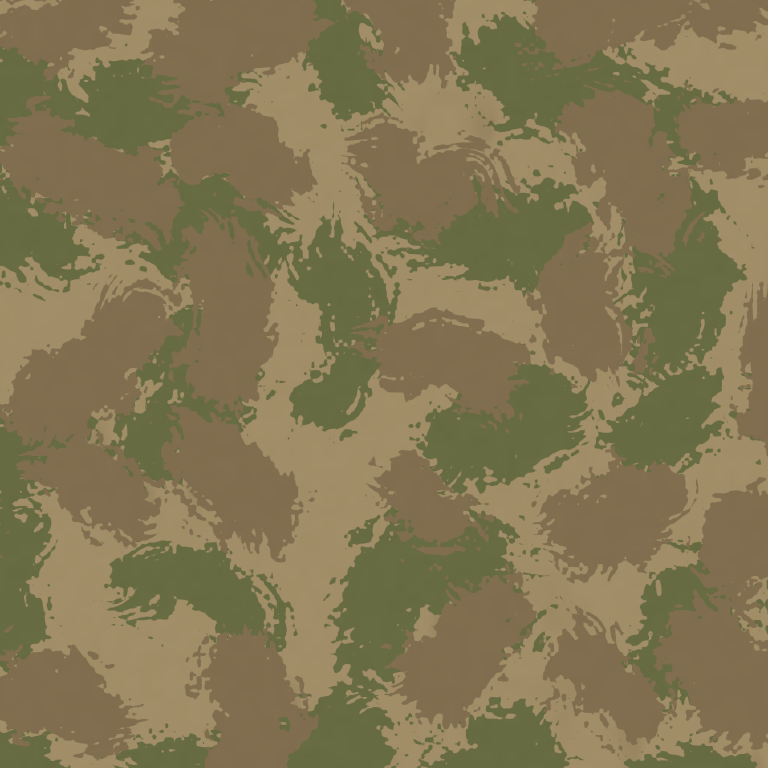
Write a Shadertoy shader that draws this pattern.

```glsl
// Brushed camouflage: ragged brown and green paint strokes scattered over tan.

const vec3 TAN   = vec3(0.632, 0.555, 0.405);
const vec3 BROWN = vec3(0.503, 0.430, 0.310);
const vec3 GREEN = vec3(0.403, 0.420, 0.257);
const float CELLS = 4.5; // strokes per canvas height, in each layer

vec2 hash22(vec2 p) {
    vec3 v = fract(p.xyx * vec3(0.1031, 0.1030, 0.0973));
    v += dot(v, v.yzx + 33.33);
    return fract((v.xx + v.yz) * v.zy);
}

// Smooth value noise with two independent channels, 0 to 1.
vec2 noise2(vec2 p) {
    vec2 i = floor(p), f = fract(p);
    f = f * f * (3.0 - 2.0 * f);
    return mix(mix(hash22(i), hash22(i + vec2(1, 0)), f.x),
               mix(hash22(i + vec2(0, 1)), hash22(i + vec2(1, 1)), f.x), f.y);
}

vec2 heading(float angle) {
    return vec2(cos(angle), sin(angle));
}

// Distance from p to the segment that runs from the origin to tip.
float armDistance(vec2 p, vec2 tip) {
    return length(p - tip * clamp(dot(p, tip) / dot(tip, tip), 0.0, 1.0));
}

// Noise drawn out along a direction, like the hairs of a dry brush.
float bristles(vec2 p, float angle, vec2 seed) {
    vec2 along = heading(angle);
    vec2 q = vec2(dot(p, along), dot(p, vec2(-along.y, along.x)));
    return noise2(q * vec2(9.0, 29.0) + seed).x - 0.5;
}

// Signed distance to a layer of bent strokes, one for each grid cell.
float strokeLayer(vec2 p, float radius, float reach, float fray, float seed) {
    vec2 warp = noise2(p * 2.6 + seed) - 0.5;
    vec2 lumps = noise2(p * 9.0 + seed) - 0.5;
    vec2 grain = noise2(p * 42.0 + seed) - 0.5;
    vec2 home = floor(p);
    float nearest = 10.0;
    for (int y = -1; y <= 1; y++) {
        for (int x = -1; x <= 1; x++) {
            vec2 id = home + vec2(x, y);
            vec2 place = hash22(id + seed);
            vec2 form = hash22(id + seed + 71.0);
            vec2 size = hash22(id + seed + 137.0);

            // Two arms meet at the centre at a random bend.
            vec2 q = p - id - 0.5 - (place - 0.5) * 0.42;
            float angle = form.x * 6.2832;
            float bend = (form.y - 0.5) * 2.2;
            float arm = reach * mix(0.65, 1.35, size.x);
            vec2 bent = q + warp * 0.16;
            float d = min(armDistance(bent, arm * heading(angle)),
                          armDistance(bent, -arm * heading(angle + bend)));
            d -= radius * mix(0.78, 1.22, size.y);

            // Hairs curve a little along the stroke.
            float lean = angle + 0.5 * bend + warp.x * 1.6;
            d += fray * bristles(q, lean, floor(place * 90.0));
            nearest = min(nearest, d);
        }
    }
    // Lumpy outline, then fine flecks and pores near the rim.
    return nearest + 0.10 * lumps.x + 0.55 * fray * grain.x;
}

// Antialiased coverage of a signed distance.
float coverage(float d) {
    return clamp(0.5 - d / max(fwidth(d), 0.0001), 0.0, 1.0);
}

// Soft, sparse stain where thin paint has been rubbed out.
float smudge(vec2 p) {
    float region = smoothstep(0.55, 0.85, noise2(p * 1.1 + 19.0).x);
    return region * smoothstep(0.50, 0.90, noise2(p * vec2(7.0, 4.5)).y);
}

void mainImage(out vec4 fragColor, in vec2 fragCoord) {
    vec2 p = fragCoord / iResolution.y * CELLS;

    // The green grid sits half a cell away, so it fills the gaps in the brown.
    float green = strokeLayer(p + 0.5, 0.245, 0.25, 0.22, 211.0);
    float brown = strokeLayer(p, 0.230, 0.24, 0.17, 37.0);

    vec3 color = mix(TAN, BROWN, 0.35 * smudge(p));
    color = mix(color, GREEN, coverage(green));
    color = mix(color, BROWN, coverage(brown));

    // Barely visible unevenness of the paint.
    color += 0.008 * (noise2(p * 14.0).x - 0.5);
    fragColor = vec4(color, 1.0);
}
```
